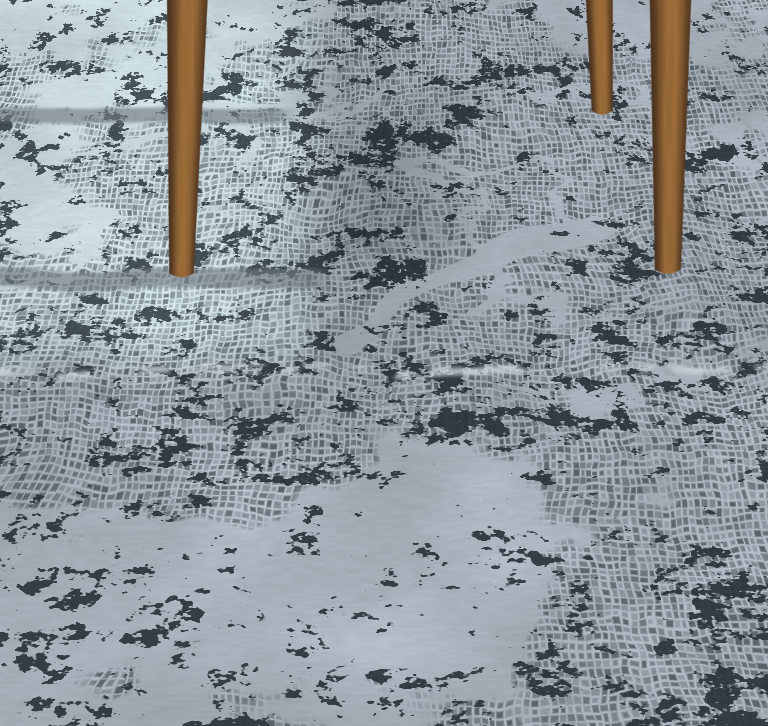
This texture is drawn by a Shadertoy shader. Its source:

```glsl
// A worn, pale grey woven rug seen at a slant, with three tapered wooden legs.
// Noise decides where the open weave shows and where dark pile is left;
// soft window light, shadow bands and the legs are laid over it.

const vec3 PALE = vec3(0.655, 0.690, 0.728);
const vec3 HOLE = vec3(0.285, 0.325, 0.345);
const vec3 PILE = vec3(0.165, 0.200, 0.225);
const vec3 SHADOW = vec3(0.44, 0.47, 0.51);
const vec3 WOOD_DARK = vec3(0.30, 0.20, 0.12);
const vec3 WOOD_LIGHT = vec3(0.63, 0.44, 0.23);

float hash(vec2 p) {
    vec3 q = fract(vec3(p.xyx) * 0.1031);
    q += dot(q, q.yzx + 33.33);
    return fract((q.x + q.y) * q.z);
}

float noise(vec2 p) {
    vec2 i = floor(p), f = fract(p);
    f = f * f * (3.0 - 2.0 * f);
    return mix(mix(hash(i), hash(i + vec2(1, 0)), f.x),
               mix(hash(i + vec2(0, 1)), hash(i + vec2(1, 1)), f.x), f.y);
}

float fbm(vec2 p, float gain) {
    float sum = 0.0, amp = 1.0, total = 0.0;
    for (int i = 0; i < 5; i++) {
        sum += amp * noise(p);
        total += amp;
        amp *= gain;
        p = mat2(1.8, 0.5, -0.5, 1.8) * p + 17.3;
    }
    return sum / total;
}

float blob(vec2 p, vec2 centre, vec2 radius) {
    vec2 d = (p - centre) / radius;
    return exp(-dot(d, d));
}

float segment(vec2 p, vec2 a, vec2 b) {
    vec2 d = b - a;
    return length(p - a - d * clamp(dot(p - a, d) / dot(d, d), 0.0, 1.0));
}

// Slanted floor: features get smaller towards the top.
vec2 floorPlane(vec2 p) {
    return vec2((p.x - 0.53) / (1.0 - 0.45 * p.y), p.y * (1.0 + 0.35 * p.y));
}

// Where the open weave shows: positive inside, negative on smooth cloth.
float weaveField(vec2 p, vec2 plane) {
    float f = fbm(plane * vec2(4.0, 7.0) + 3.7, 0.62) - 0.46;
    f += 0.20 * blob(p, vec2(0.50, 0.66), vec2(0.65, 0.24));
    f += 0.32 * blob(p, vec2(1.06, 0.18), vec2(0.21, 0.30));
    f += 0.16 * blob(p, vec2(0.18, 0.42), vec2(0.28, 0.09));
    f -= 0.32 * blob(p, vec2(0.60, 0.22), vec2(0.25, 0.21));
    f -= 0.20 * blob(p, vec2(0.15, 0.14), vec2(0.32, 0.19));
    f -= 0.15 * blob(p, vec2(0.10, 0.97), vec2(0.24, 0.12));
    vec2 bent = p + 0.04 * (vec2(noise(p * 14.0), noise(p * 14.0 + 9.0)) - 0.5);
    float vein = segment(bent, vec2(0.47, 0.53), vec2(0.60, 0.62));
    vein = min(vein, segment(bent, vec2(0.60, 0.62), vec2(0.82, 0.69)));
    f -= 0.5 * smoothstep(0.030, 0.006, vein);
    float ridge = abs(fbm(plane * vec2(3.0, 6.5) + 41.0, 0.5) - 0.5);
    return f - 0.22 * smoothstep(0.035, 0.0, ridge) * smoothstep(0.35, 0.6, p.y);
}

// Loose grid of irregular holes between the threads.
float weaveHoles(vec2 plane, float px) {
    vec2 q = plane * vec2(84.0, 80.0);
    q += 3.0 * vec2(noise(plane * 7.0), noise(plane * 7.0 + 20.0));
    q += 0.6 * vec2(noise(plane * 38.0), noise(plane * 38.0 + 8.0));
    vec2 id = floor(q);
    vec2 size = 0.26 + 0.20 * vec2(hash(id + 5.0), hash(id + 71.0));
    vec2 d = abs(fract(q) - 0.5) - size;
    float soft = 0.09 + 45.0 * px;
    return smoothstep(soft, -soft, max(d.x, d.y)) * mix(0.3, 1.0, hash(id));
}

// Ragged leftovers of dark pile.
float darkPile(vec2 p, vec2 plane, float weave) {
    float f = fbm(plane * vec2(17.0, 31.0), 0.82);
    f += 0.22 * (fbm(plane * vec2(4.0, 8.0) + 60.0, 0.5) - 0.5);
    f += 0.045 * weave + 0.05 * blob(p, vec2(0.20, 0.10), vec2(0.28, 0.16));
    f += 0.05 * blob(p, vec2(0.50, 0.47), vec2(0.35, 0.06));
    f -= 0.05 * blob(p, vec2(0.68, 0.20), vec2(0.15, 0.18));
    return smoothstep(0.625, 0.665, f);
}

float shadowBand(vec2 p, float y, float halfWidth, float end) {
    float d = abs(p.y - y - 0.012 * (noise(p * vec2(9.0, 2.0)) - 0.5));
    return smoothstep(halfWidth + 0.004, halfWidth - 0.004, d) * smoothstep(end + 0.02, end - 0.03, p.x);
}

// Tapered leg; top and foot hold the left and right edges.
vec3 drawLeg(vec3 col, vec2 p, vec2 top, vec2 foot, float footY, float px) {
    vec2 edge = mix(foot, top, (p.y - footY) / (1.0 - footY));
    float across = (p.x - edge.x) / (edge.y - edge.x);
    float sag = 0.006 * (1.0 - pow(2.0 * across - 1.0, 2.0));
    float d = max(max(edge.x - p.x, p.x - edge.y), footY - sag - p.y);
    float light = smoothstep(0.0, 0.45, across) * smoothstep(1.08, 0.62, across);
    light *= 0.82 + 0.18 * noise(p * vec2(260.0, 12.0));
    return mix(col, mix(WOOD_DARK, WOOD_LIGHT, light), smoothstep(px, -px, d));
}

void mainImage(out vec4 fragColor, in vec2 fragCoord) {
    float px = 1.0 / iResolution.y;
    vec2 p = fragCoord * px;
    vec2 plane = floorPlane(p);

    // Cloth, weave and pile
    float weave = smoothstep(-0.02, 0.05, weaveField(p, plane));
    float cloudy = fbm(plane * vec2(5.0, 8.0) + 90.0, 0.5) - 0.5;
    float thread = noise(plane * vec2(60.0, 260.0)) - 0.5;
    vec3 col = PALE * (1.0 + 0.22 * cloudy + 0.045 * thread + 0.05 * weave);
    col = mix(col, HOLE, 0.88 * weave * weaveHoles(plane, px));
    col = mix(col, PILE, 0.92 * darkPile(p, plane, weave));

    // Window light, soft shade and a bright ragged crease
    float lit = smoothstep(0.48, 0.38, p.x) * smoothstep(0.45, 0.56, p.y);
    lit *= 0.65 + 0.6 * noise(p * vec2(5.0, 7.0) + 2.0);
    col = mix(col, col * vec3(1.13, 1.16, 1.13) + 0.03, lit);
    col *= 1.0 - 0.13 * blob(p, vec2(0.52, 0.70), vec2(0.12, 0.20));
    float creaseY = 0.488 + 0.016 * (noise(vec2(p.x * 11.0, 4.0)) - 0.5);
    float crease = smoothstep(0.011, 0.0, abs(p.y - creaseY)) * smoothstep(0.3, 0.7, noise(p * vec2(45.0, 90.0)));
    col = mix(col, vec3(0.80, 0.84, 0.86), 0.75 * crease);
    float shade = max(shadowBand(p, 0.837, 0.010, 0.40), shadowBand(p, 0.614, 0.013, 0.45));
    col = mix(col, SHADOW, 0.62 * shade);

    // Wooden legs
    col = drawLeg(col, p, vec2(0.230, 0.286), vec2(0.233, 0.267), 0.624, px);
    col = drawLeg(col, p, vec2(0.807, 0.844), vec2(0.815, 0.844), 0.848, px);
    col = drawLeg(col, p, vec2(0.895, 0.952), vec2(0.902, 0.938), 0.629, px);
    fragColor = vec4(col, 1.0);
}
```
